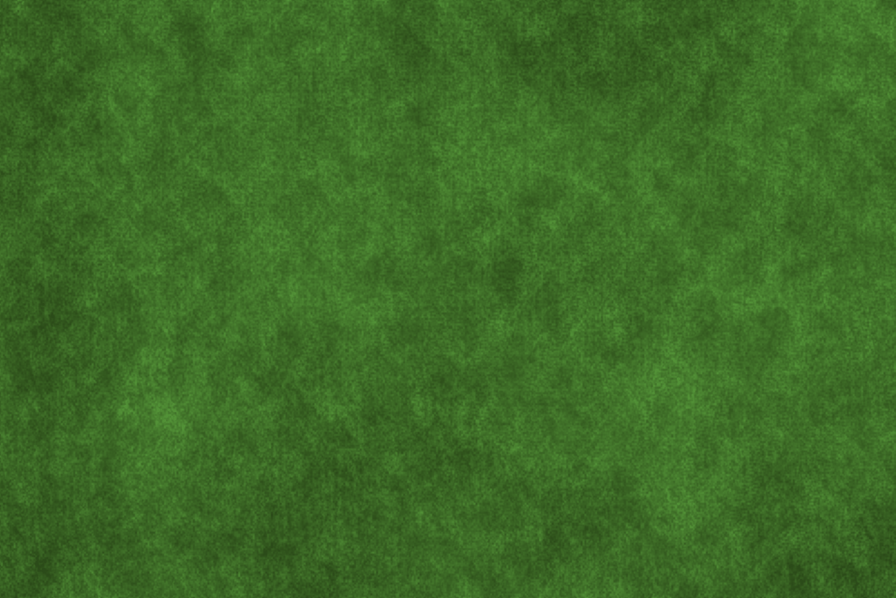
This texture is drawn by a WebGL 1 fragment shader. Its source:

```glsl
precision highp float;

uniform vec2 u_resolution;

float hash(vec2 cell) {
  return fract(sin(dot(cell, vec2(127.1, 311.7))) * 43758.5453);
}

float valueNoise(vec2 p) {
  vec2 cell = floor(p);
  vec2 f = fract(p);
  f = f * f * (3.0 - 2.0 * f);
  float low = mix(hash(cell), hash(cell + vec2(1.0, 0.0)), f.x);
  float high = mix(hash(cell + vec2(0.0, 1.0)), hash(cell + vec2(1.0, 1.0)), f.x);
  return mix(low, high, f.y);
}

// Layered noise centred on zero; each octave is turned to hide the lattice
float fractalNoise(vec2 p, float gain) {
  float sum = 0.0;
  float total = 0.0;
  float amplitude = 1.0;
  for (int i = 0; i < 4; i++) {
    sum += amplitude * (valueNoise(p) - 0.5);
    total += amplitude;
    amplitude *= gain;
    p = mat2(1.6, 1.2, -1.2, 1.6) * p + vec2(17.3, 9.1);
  }
  return sum / total;
}

void main() {
  vec2 uv = gl_FragCoord.xy / u_resolution.y;

  // Broad soft patches of light and shade
  float clouds = fractalNoise(uv * 4.5 + 3.7, 0.55);

  // Ragged clumps, warped and slightly taller than wide
  vec2 warp = vec2(valueNoise(uv * 30.0), valueNoise(uv * 30.0 + 51.0)) - 0.5;
  vec2 clumpPos = (uv + 0.02 * warp) * vec2(27.0, 22.0);
  float clumps = fractalNoise(clumpPos + 40.0, 0.8);

  // Fine fibres, stronger inside the bright clumps
  float fibres = valueNoise(uv * vec2(290.0, 210.0) + 7.0) - 0.5;
  float specks = valueNoise(uv * 330.0 + 91.0) - 0.5;
  float grain = (0.9 * fibres + 0.8 * specks) * (1.0 + 1.2 * clumps);

  float shade = 1.9 * clouds + 2.3 * clumps + grain;
  vec3 grassGreen = vec3(0.24, 0.422, 0.151);
  vec3 shadeStep = vec3(0.054, 0.098, 0.042);
  gl_FragColor = vec4(grassGreen + shadeStep * clamp(shade, -1.3, 1.5), 1.0);
}
```
